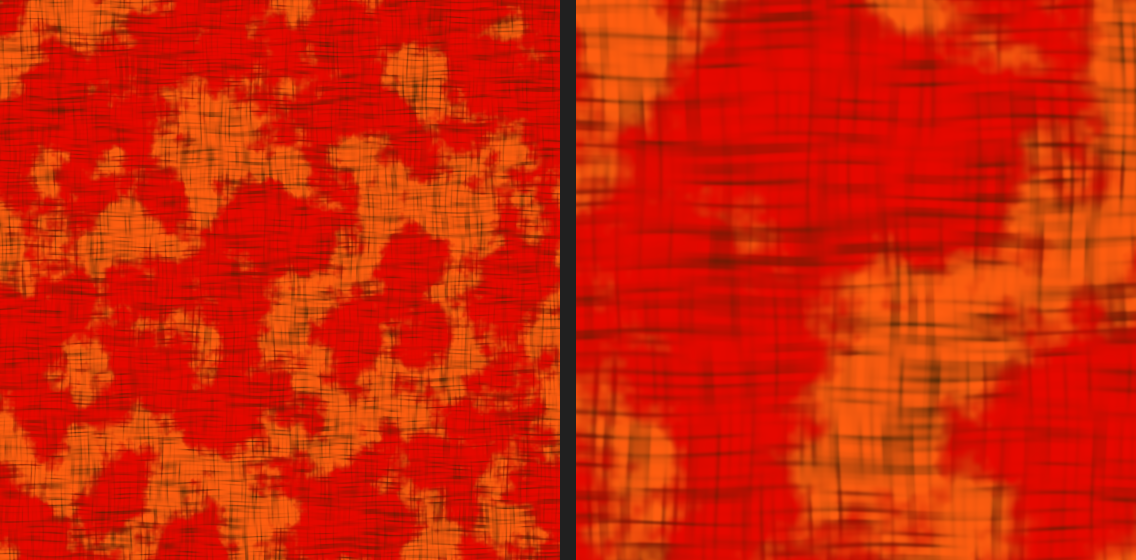
Left, the full canvas; right, a detail of the centre.
Reproduce this texture procedurally as a WebGL 1 fragment shader.

```glsl
precision highp float;
// Red woven cloth with ragged orange blotches and fine dark threads.

uniform vec2 u_resolution;

const vec3 RED = vec3(0.905, 0.030, 0.000);
const vec3 ORANGE = vec3(1.000, 0.365, 0.065);
const vec3 THREAD_DARK = vec3(0.220, 0.130, 0.020);

const float BLOTCH_SCALE = 11.5;     // blotch cells across the canvas
const float BLOTCH_LEVEL = 0.582;    // higher means less orange
const float BLOTCH_SOFTNESS = 0.075;
const float BLOTCH_ROUGHNESS = 0.54; // weight of each finer octave
const float THREAD_COUNT = 290.0;    // threads across the canvas
const float THREAD_BREAKS = 25.0;    // streaks along one thread
const float WEFT_STRENGTH = 0.45;    // horizontal threads
const float WARP_ON_RED = 0.22;      // vertical threads
const float WARP_ON_ORANGE = 0.42;
const float EDGE_SHADE = 0.08;
const float WOBBLE = 0.0012;

float hash(vec2 cell) {
  vec3 q = fract(cell.xyx * vec3(0.1031, 0.1030, 0.0973));
  q += dot(q, q.yzx + 33.33);
  return fract((q.x + q.y) * q.z);
}

float valueNoise(vec2 p) {
  vec2 cell = floor(p);
  vec2 f = fract(p);
  f = f * f * (3.0 - 2.0 * f);
  float low = mix(hash(cell), hash(cell + vec2(1.0, 0.0)), f.x);
  float high = mix(hash(cell + vec2(0.0, 1.0)), hash(cell + 1.0), f.x);
  return mix(low, high, f.y);
}

// Octaves are rotated to hide the lattice.
float cloudNoise(vec2 p) {
  mat2 turn = mat2(0.8, 0.6, -0.6, 0.8);
  float sum = 0.0;
  float total = 0.0;
  float weight = 1.0;
  for (int i = 0; i < 5; i++) {
    p = turn * p;
    sum += weight * valueNoise(p);
    total += weight;
    weight *= BLOTCH_ROUGHNESS;
    p = p * 2.03 + 17.3;
  }
  return sum / total;
}

// Broken streaks running along x, with a sparse dark peak.
float streaks(vec2 p) {
  p.y += WOBBLE * sin(p.x * 43.0 + 2.0 * sin(p.y * 31.0));
  float n = valueNoise(p * vec2(THREAD_BREAKS, THREAD_COUNT));
  return n * n * n;
}

void main() {
  vec2 p = gl_FragCoord.xy / min(u_resolution.x, u_resolution.y);

  // Woven threads in both directions
  float weft = streaks(p + 3.7);
  float warp = streaks(p.yx + 11.2);

  // Orange blotches, frayed along the threads
  float cloud = cloudNoise(p * BLOTCH_SCALE + 5.0);
  cloud -= 0.05 * (weft + warp - 0.4);
  float blotch = smoothstep(BLOTCH_LEVEL - BLOTCH_SOFTNESS,
                            BLOTCH_LEVEL + BLOTCH_SOFTNESS, cloud);

  // Uneven wear, and darker cloth at the blotch edges
  float threads = WEFT_STRENGTH * weft
                + mix(WARP_ON_RED, WARP_ON_ORANGE, blotch) * warp;
  float wear = mix(0.75, 1.25, valueNoise(p * 19.0 + 40.0));
  float edge = 4.0 * blotch * (1.0 - blotch);
  float shade = threads * wear + EDGE_SHADE * edge;

  vec3 cloth = mix(RED, ORANGE, blotch);
  gl_FragColor = vec4(mix(cloth, THREAD_DARK, clamp(shade, 0.0, 0.9)), 1.0);
}
```
